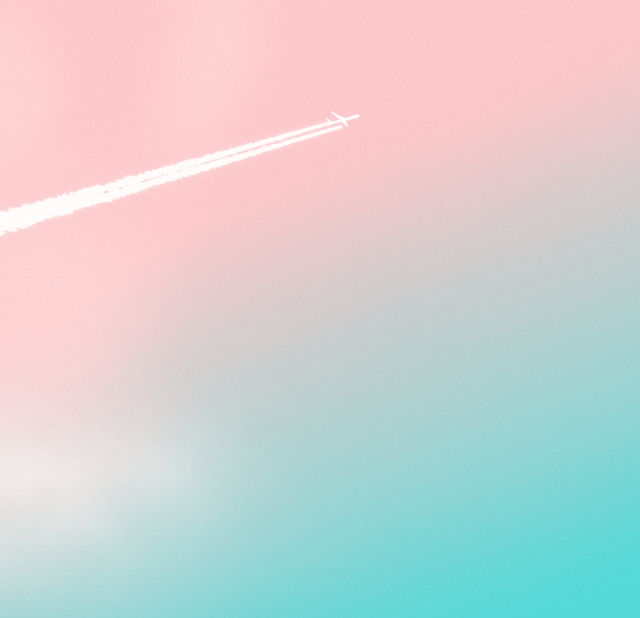
A Shadertoy shader for this texture:

```glsl
// A tiny white aircraft draws twin vapour trails across a hazy pink-to-teal sky.

#define SKY_SLOPE 0.39
#define LEFT_SHIFT 0.13
#define CLOUD_AMOUNT 0.62
#define HAZE_AMOUNT 0.26
#define TRAIL_THIN 0.0023
#define TRAIL_WIDE 0.0100
#define TRAIL_ROUGHNESS 0.010
#define GRAIN_AMOUNT 0.014
#define GRAIN_CELLS 494.0

float hash(vec2 p) {
    return fract(sin(dot(p, vec2(12.9898, 78.233))) * 43758.5453);
}

float noise(vec2 p) {
    vec2 i = floor(p), f = fract(p);
    f = f * f * (3.0 - 2.0 * f);
    return mix(mix(hash(i), hash(i + vec2(1, 0)), f.x),
               mix(hash(i + vec2(0, 1)), hash(i + vec2(1, 1)), f.x), f.y);
}

float fbm(vec2 p) {
    float sum = 0.0, amp = 0.5;
    for (int i = 0; i < 5; i++) {
        sum += amp * noise(p);
        p = mat2(1.6, 1.2, -1.2, 1.6) * p + 3.7;
        amp *= 0.5;
    }
    return sum;
}

// Soft elliptical patch, 1 at its centre.
float patchGlow(vec2 p, vec2 centre, vec2 size) {
    vec2 d = (p - centre) / size;
    return exp(-dot(d, d));
}

// Distance to a segment whose radius runs from ra to rb.
float taper(vec2 p, vec2 a, vec2 b, float ra, float rb) {
    vec2 ab = b - a;
    float h = clamp(dot(p - a, ab) / dot(ab, ab), 0.0, 1.0);
    return length(p - a - ab * h) - mix(ra, rb, h);
}

vec3 skyRamp(float t) {
    vec3 pink = vec3(0.99, 0.785, 0.793);
    vec3 grey = vec3(0.80, 0.80, 0.80);
    vec3 mist = vec3(0.64, 0.825, 0.82);
    vec3 teal = vec3(0.33, 0.85, 0.845);
    vec3 c = mix(pink, grey, smoothstep(0.42, 0.79, t));
    c = mix(c, mist, smoothstep(0.70, 1.02, t));
    return mix(c, teal, smoothstep(0.93, 1.37, t));
}

vec3 sky(vec2 p) {
    float cloud = fbm(p * vec2(4.5, 6.0) + 2.0);
    float wisp = fbm(p * vec2(9.0, 13.0) + 8.0);
    float t = 1.0 - p.y + SKY_SLOPE * p.x;

    // The left side stays pink further down, up to a ragged cloud rim.
    float rim = p.x + 0.16 * (cloud - 0.5) + 0.05 * (wisp - 0.5);
    float left = 1.0 - smoothstep(0.08, 0.36, rim);
    t -= LEFT_SHIFT * left * smoothstep(0.0, 0.28, p.y);
    vec3 c = skyRamp(t + 0.04 * (cloud - 0.5));

    // Pale bank at the lower left.
    float bank = patchGlow(p, vec2(0.02, 0.21), vec2(0.28, 0.17));
    bank += 0.35 * patchGlow(p, vec2(0.27, 0.25), vec2(0.10, 0.07));
    bank *= 0.65 + 0.75 * wisp;
    c = mix(c, vec3(0.97, 0.955, 0.95), clamp(CLOUD_AMOUNT * bank, 0.0, 0.8));

    // Faint veils in the pink.
    float haze = patchGlow(p, vec2(0.0, 0.86), vec2(0.09, 0.12));
    haze += 0.75 * patchGlow(p, vec2(0.34 + 0.28 * (p.y - 0.9), p.y), vec2(0.085, 1.0))
            * smoothstep(0.60, 0.95, p.y);
    haze += 0.75 * patchGlow(p, vec2(0.06, 0.52), vec2(0.24, 0.19));
    haze *= 0.4 + 1.2 * cloud;
    return mix(c, vec3(1.0, 0.97, 0.96), HAZE_AMOUNT * clamp(haze, 0.0, 1.3));
}

// One vapour trail, ragged towards its old end.
float trail(vec2 p, vec2 young, vec2 old) {
    float age = clamp((young.x - p.x) / (young.x - old.x), 0.0, 1.0);
    float rough = 0.65 * noise(p * 190.0) + 0.35 * noise(p * 380.0) - 0.5;
    float d = taper(p, young, old, TRAIL_THIN, TRAIL_WIDE);
    return d + rough * TRAIL_ROUGHNESS * (0.12 + 0.95 * age);
}

float aircraft(vec2 p) {
    vec2 root = vec2(0.555, 0.8065);
    float d = taper(p, vec2(0.531, 0.799), vec2(0.579, 0.8125), 0.0018, 0.0026);
    d = min(d, taper(p, root, vec2(0.537, 0.818), 0.0034, 0.0009));
    d = min(d, taper(p, root, vec2(0.562, 0.796), 0.0038, 0.0012));
    return min(d, taper(p, vec2(0.536, 0.801), vec2(0.529, 0.808), 0.0019, 0.0008));
}

void mainImage(out vec4 fragColor, in vec2 fragCoord) {
    vec2 p = fragCoord / iResolution.y;
    float edge = 1.0 / iResolution.y;
    vec3 col = sky(p);

    // Trails share a soft halo.
    float vapour = min(trail(p, vec2(0.534, 0.801), vec2(-0.01, 0.643)),
                       trail(p, vec2(0.551, 0.795), vec2(-0.01, 0.628)));
    col = mix(col, vec3(1.0, 0.93, 0.93), 0.35 * exp(-max(vapour, 0.0) * 260.0));
    col = mix(col, vec3(1.0, 0.985, 0.98), 1.0 - smoothstep(-edge, 1.2 * edge, vapour));
    col = mix(col, vec3(1.0), 1.0 - smoothstep(-edge, edge, aircraft(p)));

    // Film grain.
    col += GRAIN_AMOUNT * (hash(floor(p * GRAIN_CELLS)) - 0.5);
    fragColor = vec4(clamp(col, 0.0, 1.0), 1.0);
}
```
